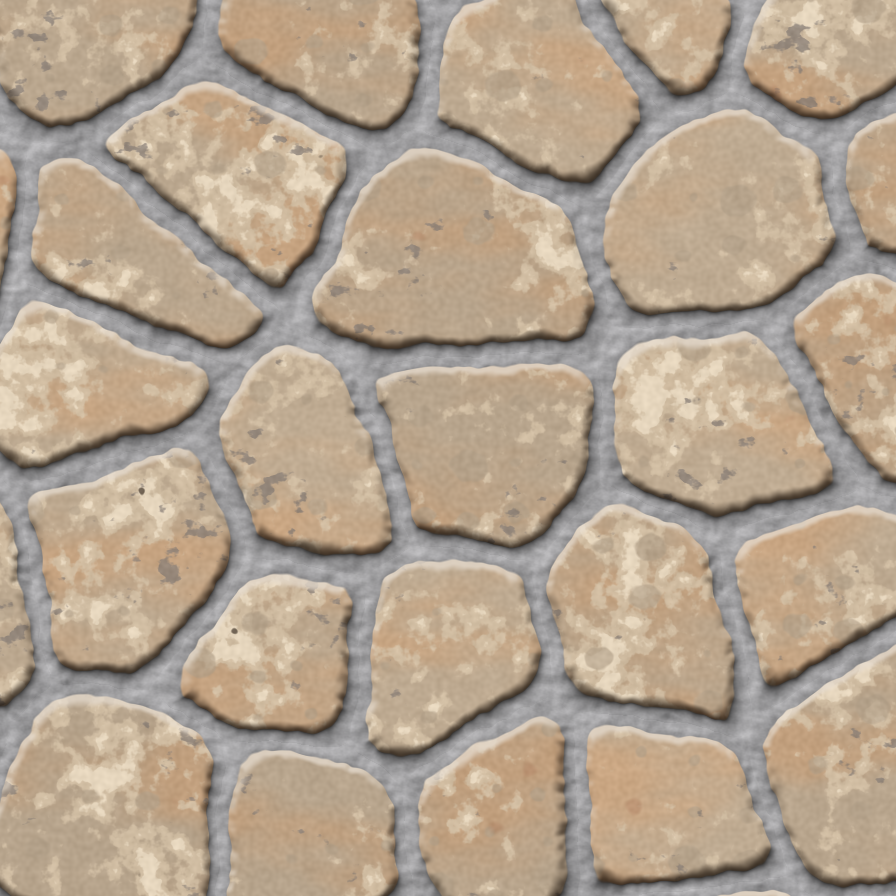
A Shadertoy shader for this texture:

```glsl
// Irregular tan flagstones with bevelled edges, set in rough grey mortar

vec2 hash2(vec2 p) {
    vec3 q = fract(p.xyx * vec3(0.1031, 0.1030, 0.0973));
    q += dot(q, q.yzx + 33.33);
    return fract((q.xx + q.yz) * q.zy);
}

float corner(vec2 cell, vec2 offset) {
    float angle = 6.2832 * hash2(cell).x;
    return dot(vec2(cos(angle), sin(angle)), offset);
}

float gradientNoise(vec2 p) {
    vec2 i = floor(p), f = p - i, e = vec2(1, 0);
    vec2 u = f * f * f * (f * (f * 6.0 - 15.0) + 10.0);
    return mix(mix(corner(i, f), corner(i + e, f - e), u.x),
               mix(corner(i + e.yx, f - e.yx), corner(i + 1.0, f - 1.0), u.x), u.y);
}

float fbm(vec2 p) {
    float sum = 0.0, gain = 1.0;
    for (int i = 0; i < 4; i++) {
        sum += gain * gradientNoise(p);
        p = p * 2.03 + 11.7;
        gain *= 0.5;
    }
    return sum;
}

float smoothMin(float a, float b, float k) {
    float h = max(k - abs(a - b), 0.0) / k;
    return min(a, b) - h * h * k * 0.25;
}

vec2 stoneCentre(vec2 cell) {
    return cell + 0.5 + 0.76 * (hash2(cell + 31.0) - 0.5);
}

// Rounded Voronoi cells: positive inside a stone, negative in the mortar
float stoneDistance(vec2 p, out vec2 id) {
    p += 0.05 * vec2(gradientNoise(p * 3.5), gradientNoise(p * 3.5 + 19.0));
    p += 0.016 * vec2(gradientNoise(p * 14.0), gradientNoise(p * 14.0 + 7.0));
    vec2 base = floor(p), nearest = vec2(0);
    float best = 9.0;
    for (int y = -1; y <= 1; y++)
    for (int x = -1; x <= 1; x++) {
        vec2 cell = base + vec2(x, y), r = stoneCentre(cell) - p;
        if (dot(r, r) < best) { best = dot(r, r); nearest = r; id = cell; }
    }
    float d = 1.0;
    for (int y = -2; y <= 2; y++)
    for (int x = -2; x <= 2; x++) {
        if (x == 0 && y == 0) continue;
        vec2 r = stoneCentre(id + vec2(x, y)) - p;
        d = smoothMin(d, dot(0.5 * (nearest + r), normalize(r - nearest)), 0.13);
    }
    return d - 0.062;
}

// Faint round inclusions, one per grid cell
float pebbles(vec2 p) {
    vec2 cell = floor(p), h = hash2(cell + 5.0);
    float radius = 0.06 + 0.24 * h.x * h.x;
    vec2 r = fract(p) - 0.35 - 0.3 * hash2(cell + 71.0);
    float d = length(r * vec2(0.85, 1.0)) + 0.06 * gradientNoise(p * 5.0) - radius;
    return (1.0 - smoothstep(-0.02, 0.04, d)) * step(0.45, h.y);
}

vec3 stoneColor(vec2 uv, vec2 id) {
    vec2 seed = hash2(id + 3.0);
    vec2 q = uv + 9.0 * seed;
    float wash = fbm(q * vec2(3.0, 8.0));
    float patches = fbm(q * vec2(6.0, 8.0) + 4.0);
    float flecks = fbm(q * 38.0);
    float grain = gradientNoise(q * 150.0);

    vec3 color = mix(vec3(0.73, 0.655, 0.56), vec3(0.77, 0.635, 0.50), smoothstep(-0.3, 0.5, wash));
    color *= 0.98 + 0.05 * seed.y;
    float crust = 0.65 * patches + 0.55 * flecks + 0.16 * (seed.x - 0.5);
    color = mix(color, vec3(0.82, 0.745, 0.64), 0.9 * smoothstep(0.02, 0.20, crust));
    color = mix(color, vec3(0.91, 0.85, 0.755), 0.85 * smoothstep(0.28, 0.42, crust));
    color = mix(color, vec3(0.69, 0.62, 0.53), 0.65 * pebbles(q * 17.0));

    // Grey lichen, rusty dots and small dark pits
    float lichen = 0.6 * fbm(q * 7.0 + 40.0) + 0.65 * fbm(q * vec2(34.0, 46.0) + 60.0);
    color = mix(color, vec3(0.53, 0.49, 0.46), 0.75 * smoothstep(0.40, 0.54, lichen));
    float rust = gradientNoise(q * 30.0 + 15.0) + 0.4 * wash;
    color = mix(color, vec3(0.69, 0.51, 0.39), 0.5 * smoothstep(0.55, 0.72, rust));
    float pit = gradientNoise(q * 55.0 + 80.0) + 0.35 * patches;
    color = mix(color, vec3(0.33, 0.28, 0.23), 0.8 * smoothstep(0.69, 0.79, pit));
    return color + 0.045 * grain + 0.025 * flecks;
}

vec3 mortarColor(vec2 uv) {
    vec2 q = uv * vec2(38.0, 48.0);
    float relief = fbm(q) - fbm(q + vec2(0.15, -0.25));
    float tone = 0.66 + 0.14 * relief + 0.05 * fbm(uv * 16.0);
    tone -= 0.16 * smoothstep(0.38, 0.65, gradientNoise(q * 0.9 + 25.0));
    return tone * vec3(1.0, 0.995, 1.005);
}

void mainImage(out vec4 fragColor, in vec2 fragCoord) {
    vec2 uv = fragCoord / iResolution.y;
    vec2 p = uv * 4.6 + 2.0;
    float pixel = 4.6 / iResolution.y;
    vec2 id, unusedId;
    float d = stoneDistance(p, id);
    vec2 slope = vec2(stoneDistance(p + vec2(0.012, 0), unusedId),
                      stoneDistance(p + vec2(0, 0.012), unusedId)) - d;
    float facing = dot(-slope / max(length(slope), 0.0001), normalize(vec2(-0.3, 1.0)));

    // Pale upper rim and dark lower rim
    vec3 stone = stoneColor(uv, id);
    float lit = (1.0 - smoothstep(0.015, 0.05, d)) * smoothstep(0.1, 0.9, facing);
    stone = mix(stone, vec3(0.90, 0.86, 0.81), 0.75 * lit);
    float shade = (1.0 - smoothstep(0.0, 0.055, d)) * smoothstep(-0.3, 0.9, -facing);
    stone *= 1.0 - shade * vec3(0.66, 0.69, 0.72);

    // Shadow cast on the mortar
    vec3 mortar = mortarColor(uv);
    mortar *= 1.0 - exp(min(d, 0.0) * 38.0) * (0.12 + 0.55 * smoothstep(-0.4, 0.8, -facing));

    fragColor = vec4(mix(mortar, stone, smoothstep(-pixel, pixel, d)), 1.0);
}
```
